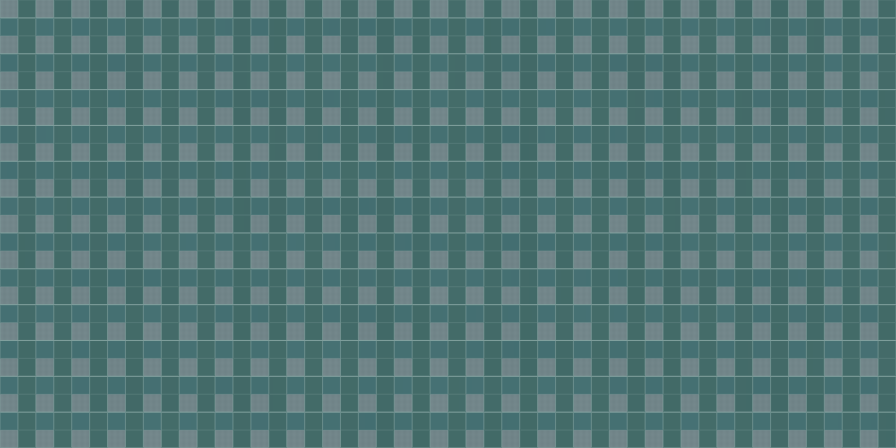
This pattern is drawn by a Shadertoy shader. Its source:

```glsl
// Woven check: grey squares on a green ground, with teal squares between them,
// ruled by hairlines. Box-filtered coverage of repeated bands builds the cells
// and lines; layered sines add a faint thread texture and a slow tone drift.

const float REPEATS_ACROSS = 25.0;   // 12.5 repeats down on a 2:1 canvas
const vec3 GREEN = vec3(0.262, 0.418, 0.408);
const vec3 TEAL  = vec3(0.270, 0.438, 0.448);
const vec3 GREY  = vec3(0.445, 0.522, 0.538);
const vec3 LINE  = vec3(0.530, 0.650, 0.640);
const float LINE_WIDTH = 0.030;      // in repeats
const float COLUMN_LINE = 0.52;      // opacity of upright lines
const float ROW_LINE = 0.85;         // opacity of the strong level lines
const float FAINT_ROW_LINE = 0.22;   // opacity of the level lines between
const float THREADS = 6.0;           // threads per repeat
const float THREAD_DEPTH = 0.006;
const float DRIFT = 0.003;

// Signed distance from x to the nearest repeat of a line.
float lineDistance(float x, float center, float period) {
    return (fract((x - center) / period + 0.5) - 0.5) * period;
}

// Share of a pixel covered by a thin line.
float lineCoverage(float d, float pixel) {
    float halfWidth = 0.5 * LINE_WIDTH;
    float high = min(d + 0.5 * pixel, halfWidth);
    float low = max(d - 0.5 * pixel, -halfWidth);
    return clamp((high - low) / pixel, 0.0, 1.0);
}

// Smooth band filling the first half of each repeat.
float halfBand(float x, float pixel) {
    float inside = 0.25 - abs(lineDistance(x, 0.25, 1.0));
    return clamp(inside / pixel + 0.5, 0.0, 1.0);
}

void mainImage(out vec4 fragColor, in vec2 fragCoord) {
    float pixel = REPEATS_ACROSS / iResolution.x;
    vec2 p = fragCoord * pixel;

    // Checks
    float column = halfBand(p.x, pixel);
    float row = halfBand(p.y, pixel);
    vec3 color = mix(GREEN, mix(TEAL, GREY, row), column);

    // Thread texture on the grey squares, and slow drift between repeats
    float thread = sin(6.28318 * THREADS * p.x) + 0.5 * sin(6.28318 * THREADS * p.y);
    color += THREAD_DEPTH * thread * column * row;
    color += DRIFT * (sin(1.7 * floor(p.x)) + sin(2.3 * floor(p.y) + p.x * 0.4));

    // Hairlines
    float upright = COLUMN_LINE * lineCoverage(lineDistance(p.x, 0.0, 0.5), pixel);
    float strong = ROW_LINE * lineCoverage(lineDistance(p.y, 0.0, 1.0), pixel);
    float faint = FAINT_ROW_LINE * lineCoverage(lineDistance(p.y, 0.5, 1.0), pixel);
    color = mix(color, LINE, max(upright, max(strong, faint)));

    fragColor = vec4(color, 1.0);
}
```
